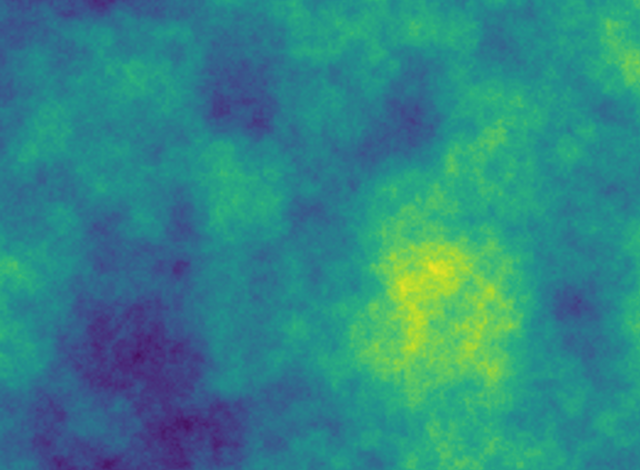
This texture is drawn by a WebGL 1 fragment shader. Its source:

```glsl
precision highp float;
// Cloudy fractal noise field coloured from violet through teal to yellow.

uniform vec2 u_resolution;

#define MEAN_LEVEL 0.478
#define TILT 0.10
#define SWELL 0.08
#define CLOUD_SCALE 3.0
#define CLOUD_CONTRAST 0.48
#define OCTAVES 7
#define GAIN 0.65
#define GRAIN_SCALE 130.0
#define GRAIN_CONTRAST 0.07
#define SEED vec2(17.3, 41.7)

float hash(vec2 cell) {
  vec3 q = fract(cell.xyx * 0.1031);
  q += dot(q, q.yzx + 33.33);
  return fract((q.x + q.y) * q.z);
}

// Smooth value noise, centred on zero
float valueNoise(vec2 p) {
  vec2 cell = floor(p);
  vec2 f = fract(p);
  f = f * f * (3.0 - 2.0 * f);
  float low = mix(hash(cell), hash(cell + vec2(1.0, 0.0)), f.x);
  float high = mix(hash(cell + vec2(0.0, 1.0)), hash(cell + 1.0), f.x);
  return mix(low, high, f.y) - 0.5;
}

// Octaves stay axis-aligned, which keeps the slightly square blotches
float clouds(vec2 p) {
  float sum = 0.0;
  float amplitude = 1.0;
  p *= CLOUD_SCALE;
  for (int i = 0; i < OCTAVES; i++) {
    sum += amplitude * valueNoise(p + SEED);
    p = 2.0 * p + vec2(5.37, 9.71);
    amplitude *= GAIN;
  }
  return sum;
}

// Broad sines: dark at the left and lower middle, bright at the right and top
float broadShape(vec2 p) {
  float tilt = sin(2.3 * p.x - 1.6);
  float swell = sin(4.0 * p.y - 2.0) * sin(2.3 * p.x);
  return TILT * tilt + SWELL * swell;
}

vec3 blendStop(vec3 color, vec3 stop, float amount) {
  return mix(color, stop, clamp(amount, 0.0, 1.0));
}

// Nine evenly spaced colour stops
vec3 palette(float level) {
  float t = 8.0 * clamp(level, 0.0, 1.0);
  vec3 color = vec3(0.267, 0.005, 0.329);
  color = blendStop(color, vec3(0.278, 0.176, 0.483), t);
  color = blendStop(color, vec3(0.229, 0.322, 0.546), t - 1.0);
  color = blendStop(color, vec3(0.173, 0.449, 0.558), t - 2.0);
  color = blendStop(color, vec3(0.128, 0.567, 0.551), t - 3.0);
  color = blendStop(color, vec3(0.158, 0.684, 0.502), t - 4.0);
  color = blendStop(color, vec3(0.369, 0.789, 0.383), t - 5.0);
  color = blendStop(color, vec3(0.678, 0.864, 0.190), t - 6.0);
  return blendStop(color, vec3(0.993, 0.906, 0.144), t - 7.0);
}

void main() {
  vec2 p = gl_FragCoord.xy / u_resolution.y;
  float level = MEAN_LEVEL + broadShape(p);
  level += CLOUD_CONTRAST * clouds(p);
  level += GRAIN_CONTRAST * valueNoise(p * GRAIN_SCALE + SEED.yx);
  gl_FragColor = vec4(palette(level), 1.0);
}
```
